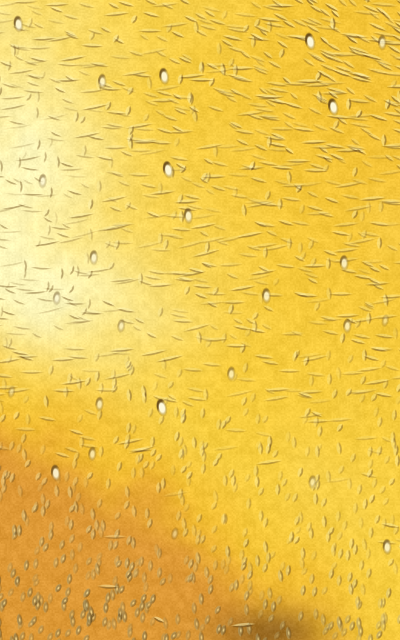
This texture is drawn by a WebGL 2 fragment shader. Its source:

```glsl
#version 300 es
precision highp float;

#define GOLD vec3(0.97, 0.81, 0.25)
#define DEEP_GOLD vec3(0.95, 0.74, 0.19)
#define PALE vec3(1.0, 0.97, 0.73)
#define AMBER vec3(0.87, 0.60, 0.21)
#define BROWN vec3(0.50, 0.34, 0.10)
#define FINE_CELLS 31.0
#define DROP_CELLS 5.5
#define FLECK_LAYERS 3
#define GRAIN 0.055

uniform vec2 u_resolution;
out vec4 fragColor;

float hash(vec2 p) {
    return fract(sin(dot(p, vec2(127.1, 311.7))) * 43758.5453);
}

float noise(vec2 p) {
    vec2 i = floor(p), f = fract(p);
    f = f * f * (3.0 - 2.0 * f);
    return mix(mix(hash(i), hash(i + vec2(1, 0)), f.x),
               mix(hash(i + vec2(0, 1)), hash(i + vec2(1, 1)), f.x), f.y);
}

float fbm(vec2 p) {
    float sum = 0.0, amp = 0.5;
    for (int i = 0; i < 4; i++) {
        sum += amp * noise(p);
        p = p * 2.03 + 7.1;
        amp *= 0.5;
    }
    return sum;
}

float glow(vec2 p, vec2 centre, vec2 radius) {
    vec2 q = (p - centre) / radius;
    return exp(-dot(q, q));
}

mat2 rotation(float a) {
    return mat2(cos(a), -sin(a), sin(a), cos(a));
}

// Soft light: pale on the left, amber below a slanting edge
vec3 backdrop(vec2 p) {
    float cloud = fbm(p * 5.0) - 0.47;
    vec3 col = mix(GOLD, DEEP_GOLD, 0.65 * glow(p, vec2(1.05, 1.35), vec2(0.5, 0.6)));
    float light = 0.95 * glow(p, vec2(-0.03, 1.24), vec2(0.30, 0.40))
                + 0.50 * glow(p, vec2(0.20, 0.88), vec2(0.32, 0.22))
                + 0.25 * glow(p, vec2(0.0, 0.78), vec2(0.2, 0.14));
    col = mix(col, PALE, clamp(light * (1.0 + 0.7 * cloud) + 0.25 * cloud, 0.0, 1.0));
    float edge = 0.62 - 0.68 * p.x - p.y + 0.28 * cloud;
    col = mix(col, DEEP_GOLD, smoothstep(-0.22, 0.05, edge));
    col = mix(col, AMBER, smoothstep(-0.06, 0.17, edge));
    col = mix(col, BROWN, 0.75 * glow(p, vec2(0.68, 0.02), vec2(0.13, 0.06)));
    return mix(col, GOLD, 0.7 * glow(p, vec2(0.98, 0.06), vec2(0.14, 0.12)));
}

// Embossed flecks: x is shade, y is shine
vec2 flecks(vec2 p, float cells, float seed, float px) {
    vec2 home = floor(p * cells), relief = vec2(0.0);
    for (int k = 0; k < 9; k++) {
        vec2 id = home + vec2(k % 3 - 1, k / 3 - 1);
        vec2 key = id + seed;
        vec2 centre = (id + vec2(hash(key), hash(key + 19.3))) / cells;
        float pick = hash(key + 41.7), vary = hash(key + 73.1);
        float low = smoothstep(0.85, 0.35, centre.y);
        float corner = glow(centre, vec2(1.0, 1.55), vec2(0.5, 0.4));
        float base = 1.0 - smoothstep(0.1, 0.5, centre.y + 0.25 * centre.x);
        float density = 0.33 + 0.3 * corner + 0.17 * base;
        if (pick > density) continue;

        // Dashes above turn into upright beads below
        float upright = step(hash(key + 5.9), 0.25 + 0.7 * low - 0.2 * corner);
        float angle = mix(-0.12 - 0.3 * corner, 1.35, upright) + (vary - 0.5) * 0.8;
        vec2 size = mix(vec2(0.006 + 0.011 * vary, 0.0028),
                        vec2(0.0065 + 0.003 * vary, 0.0042), upright);
        vec2 q = rotation(angle) * (p - centre) / size;
        float d = (length(q) - 1.0) * size.y;
        float rim = 1.0 - smoothstep(0.0005, 0.0016 + px, abs(d));
        float body = 1.0 - smoothstep(-0.002, px, d);
        float side = smoothstep(-0.3, 0.7, -q.y);
        float power = (0.3 + 0.7 * hash(key + 88.2)) * (0.6 + 0.25 * corner + 0.4 * base);
        relief += power * vec2(rim * mix(side, 0.75, base * upright),
                               max(body, rim * (1.0 - side)) * 0.85);
    }
    return min(relief, 1.0);
}

// Sparse tall drops with white cores and a part-dark rim
vec2 drops(vec2 p, float px) {
    vec2 home = floor(p * DROP_CELLS), relief = vec2(0.0);
    for (int k = 0; k < 9; k++) {
        vec2 id = home + vec2(k % 3 - 1, k / 3 - 1);
        if (hash(id + 3.7) > 0.5) continue;
        vec2 centre = (id + 0.15 + 0.7 * vec2(hash(id + 11.0), hash(id + 23.0))) / DROP_CELLS;
        float vary = hash(id + 37.0);
        vec2 size = vec2(0.008, 0.014) * (0.75 + 0.5 * vary);
        vec2 q = rotation((vary - 0.5) * 0.5) * (p - centre) / size;
        float d = (length(q) - 1.0) * size.x;
        float rim = 1.0 - smoothstep(0.0005, 0.002 + px, abs(d));
        float side = smoothstep(-0.1, 0.8, dot(q, vec2(-0.5, 0.85)));
        relief += vec2(rim * (0.2 + 0.7 * side * vary),
                       (1.0 - smoothstep(-0.004, px, d)) * (0.4 + 0.6 * vary));
    }
    return min(relief, 1.0);
}

void main() {
    vec2 p = gl_FragCoord.xy / u_resolution.x;
    float px = 1.0 / u_resolution.x;
    vec3 col = backdrop(p);
    col += GRAIN * (noise(p * 260.0) - 0.5) + 0.05 * (noise(p * 55.0) - 0.5);

    for (int i = 0; i < FLECK_LAYERS; i++) {
        vec2 relief = flecks(p, FINE_CELLS - 4.0 * float(i), 57.0 * float(i), px);
        col = mix(col, PALE, 0.75 * relief.y);
        col = mix(col, BROWN * 0.8, 0.75 * relief.x);
    }

    vec2 drop = drops(p, px);
    col = mix(col, vec3(1.0, 0.98, 0.86), drop.y);
    col = mix(col, BROWN * 0.7, drop.x);
    fragColor = vec4(clamp(col, 0.0, 1.0), 1.0);
}
```
